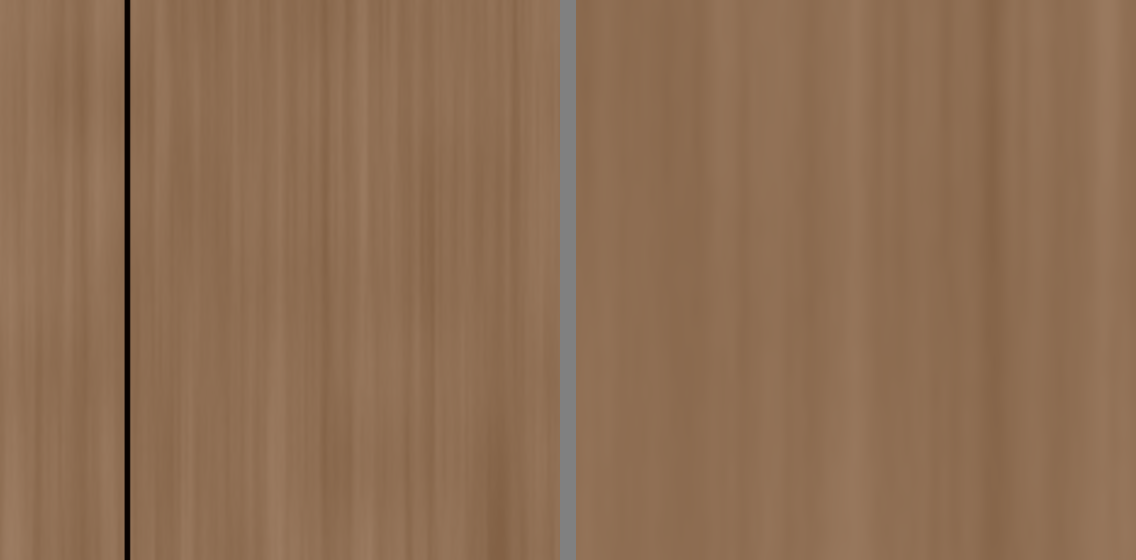
Left, the full canvas; right, a detail of the centre.
Write a Shadertoy shader that draws this texture.

```glsl
// Brown wood veneer with soft vertical grain and one dark seam between two planks.

const vec3 DARK_WOOD  = vec3(0.512, 0.382, 0.272);
const vec3 LIGHT_WOOD = vec3(0.612, 0.486, 0.382);
const vec3 SEAM_COLOR = vec3(0.030, 0.008, 0.000);

const float SEAM_X = 0.2275;
const float SEAM_HALF_WIDTH = 0.0050;
const float SEAM_SOFTNESS = 0.0016;

const float BAND_PERIOD = 0.156;    // spacing of the broad pale bands
const float BAND_CENTER = 0.336;
const float BAND_WIDTH = 0.016;
const float BAND_STRENGTH = 0.20;

const float BROAD_STRENGTH = 0.28;
const float STREAK_STRENGTH = 0.42;
const float FIBER_STRENGTH = 0.20;
const float CLOUD_STRENGTH = 0.22;
const float GRAIN_STRENGTH = 0.07;
const float SIDE_FALLOFF = 0.24;    // the left side is paler than the right

// Integer hash of a lattice cell, 0 to 1
float hash(vec2 cell) {
    uvec2 q = uvec2(ivec2(cell)) * uvec2(1597334677u, 3812015801u);
    uint n = (q.x ^ q.y) * 1597334677u;
    n ^= n >> 15;
    n *= 2246822519u;
    n ^= n >> 13;
    return float(n >> 8) / 16777216.0;
}

// Smooth value noise, -0.5 to 0.5
float noise(vec2 p) {
    vec2 cell = floor(p);
    vec2 f = fract(p);
    f = f * f * (3.0 - 2.0 * f);
    float low  = mix(hash(cell), hash(cell + vec2(1, 0)), f.x);
    float high = mix(hash(cell + vec2(0, 1)), hash(cell + vec2(1, 1)), f.x);
    return mix(low, high, f.y) - 0.5;
}

// Pale band repeated across the boards, fading a little along its length
float paleBands(vec2 uv) {
    float x = mod(uv.x - BAND_CENTER + 0.5 * BAND_PERIOD, BAND_PERIOD) - 0.5 * BAND_PERIOD;
    float d = x / BAND_WIDTH;
    return exp(-d * d) * (0.9 + 0.6 * noise(uv * vec2(6.0, 4.0) + 31.0));
}

// Tone of the wood: 0 is dark, 1 is light
float woodTone(vec2 uv) {
    float tone = 0.46 + SIDE_FALLOFF * (0.5 - uv.x);
    tone += BAND_STRENGTH * paleBands(uv);
    tone += BROAD_STRENGTH * noise(uv * vec2(26.0, 0.9) + 7.0);
    tone += STREAK_STRENGTH * noise(uv * vec2(74.0, 1.3) + 53.0);
    tone += FIBER_STRENGTH * noise(uv * vec2(150.0, 5.0) + 91.0);
    tone += CLOUD_STRENGTH * noise(uv * vec2(9.0, 6.0) + 17.0);
    tone += GRAIN_STRENGTH * noise(uv * vec2(230.0, 60.0) + 71.0);
    return clamp(tone, 0.0, 1.0);
}

void mainImage(out vec4 fragColor, in vec2 fragCoord) {
    vec2 uv = fragCoord / iResolution.xy;
    vec3 color = mix(DARK_WOOD, LIGHT_WOOD, woodTone(uv));

    // Dark gap with soft edges
    float edge = max(SEAM_SOFTNESS, 1.0 / iResolution.x);
    float seamDistance = abs(uv.x - SEAM_X);
    float seam = 1.0 - smoothstep(SEAM_HALF_WIDTH - edge, SEAM_HALF_WIDTH + edge, seamDistance);
    color = mix(color, SEAM_COLOR, seam);

    fragColor = vec4(color, 1.0);
}
```
